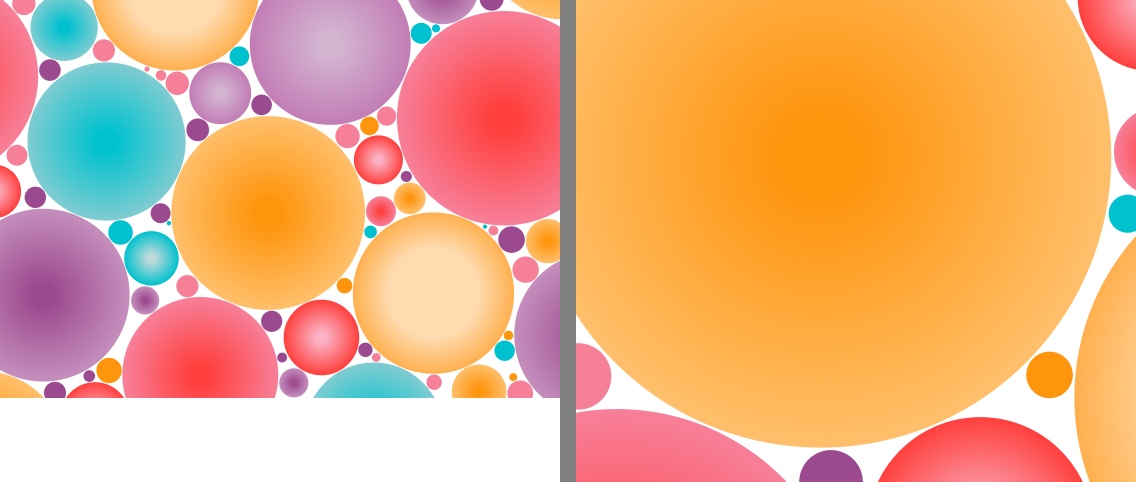
Left: the whole. Right: its middle third, enlarged.
This background is drawn by a Shadertoy shader. Its source:

```glsl
const vec2 ORIGIN = vec2(0.885, 0.66);  // a corner disc, in canvas widths
const float CELL = 0.44;                // side of a lattice square
const float TILT = 0.4;                 // lattice rotation in radians
const float BASE = 0.15;                // lower edge of the packed area
const float JITTER = 0.04;              // the values below are in lattice units
const float CENTRE_CAP = 0.43;
const float EDGE_CAP = 0.25;
const float FILL_CAP = 0.10;
const float FLAT_SIZE = 0.055;          // discs below this have no gradient
const float LEAST_SIZE = 0.008;
const float GAP = 0.0015;
const int SLIDES = 8;
const int FILLERS = 17;
const int KINDS = 8;

// coral, cream, teal, purple, orange, lilac, pale red, pale teal
const vec3 CORE[KINDS] = vec3[KINDS](
    vec3(1.00, 0.25, 0.24), vec3(1.00, 0.86, 0.69),
    vec3(0.00, 0.76, 0.81), vec3(0.61, 0.29, 0.56),
    vec3(1.00, 0.58, 0.05), vec3(0.83, 0.71, 0.82),
    vec3(0.98, 0.70, 0.77), vec3(0.75, 0.85, 0.85));
const vec3 RIM[KINDS] = vec3[KINDS](
    vec3(0.97, 0.50, 0.60), vec3(1.00, 0.69, 0.31),
    vec3(0.50, 0.80, 0.82), vec3(0.77, 0.56, 0.74),
    vec3(1.00, 0.75, 0.42), vec3(0.76, 0.49, 0.71),
    vec3(1.00, 0.25, 0.24), vec3(0.00, 0.76, 0.81));
const float CORNER_RADIUS[5] = float[5](0.43, 0.36, 0.29, 0.345, 0.385);

vec3 obstacles[9 + FILLERS];            // centre and radius
int obstacleCount = 0;

float hash(vec2 id, float salt) {
    return fract(sin(dot(id, vec2(127.1, 311.7)) + salt * 74.7) * 43758.5);
}

int cycle(vec2 id, float shift) {
    return int(mod(id.x + 2.0 * id.y + shift + 0.5, 5.0));
}

// Slides a point away from obstacles and box walls to fit a wide disc
vec3 widestDisc(vec2 p, float stride, vec2 boxCentre, float boxSize, float cap) {
    vec3 best = vec3(p, -1.0);
    for (int s = 0; s < SLIDES; s++) {
        vec2 o = p - boxCentre, a = abs(o);
        float gap = boxSize - max(a.x, a.y);
        vec2 away = a.x > a.y ? vec2(-sign(o.x), 0.0) : vec2(0.0, -sign(o.y));
        for (int j = 0; j < obstacleCount; j++) {
            vec2 w = p - obstacles[j].xy;
            float d = length(w) + 1e-5;
            if (d - obstacles[j].z < gap) {
                gap = d - obstacles[j].z;
                away = w / d;
            }
        }
        if (gap > best.z) best = vec3(p, gap);
        p += away * stride;
        stride *= 0.65;
    }
    return vec3(best.xy, min(best.z, cap));
}

// Discs at lattice corners
vec3 cornerDisc(vec2 id) {
    vec2 shift = vec2(hash(id, 1.0), hash(id, 2.0)) * 2.0 - 1.0;
    float r = CORNER_RADIUS[cycle(id, 0.0)] + 0.04 * (hash(id, 3.0) - 0.5);
    return vec3(id + JITTER * shift, r);
}

// Discs fitted between the four corners of a square
vec3 centreDisc(vec2 id) {
    for (int k = 0; k < 4; k++)
        obstacles[k] = cornerDisc(id + vec2(k & 1, k >> 1));
    obstacleCount = 4;
    return widestDisc(id + 0.5, 0.07, id + 0.5, 0.5, CENTRE_CAP);
}

// Discs fitted on an edge, between two corners and two centres
vec3 edgeDisc(vec2 id, vec2 axis) {
    vec3 above = centreDisc(id), below = centreDisc(id - axis.yx);
    obstacles[0] = above;
    obstacles[1] = below;
    obstacles[2] = cornerDisc(id);
    obstacles[3] = cornerDisc(id + axis);
    obstacleCount = 4;
    vec2 middle = id + 0.5 * axis;
    return widestDisc(middle, 0.05, middle, 1.0, EDGE_CAP);
}

vec3 discColor(int kind, float radius, float t) {
    if (radius < FLAT_SIZE) return kind == 0 ? RIM[0] : CORE[kind];
    float hold = kind == 1 ? 0.55 : 0.13;
    return mix(CORE[kind], RIM[kind], clamp((t - hold) / (1.0 - hold), 0.0, 1.0));
}

// Paints one disc and returns its coverage
float paint(inout vec3 color, vec2 p, vec3 disc, int kind, float pixel) {
    float d = length(p - disc.xy), r = disc.z - GAP;
    if (r < LEAST_SIZE) return 0.0;
    float cover = clamp(0.5 + (r - d) / pixel, 0.0, 1.0);
    color = mix(color, discColor(kind, r, d / r), cover);
    return cover;
}

vec3 discPattern(vec2 p, float pixel) {
    vec2 id = floor(p);
    vec3 color = vec3(1.0), placed[9];
    float cover = 0.0;
    for (int k = 0; k < 4; k++) {
        vec2 corner = id + vec2(k & 1, k >> 1);
        placed[k] = cornerDisc(corner);
        cover = max(cover, paint(color, p, placed[k], cycle(corner, 0.0), pixel));
    }
    placed[4] = centreDisc(id);
    int centreKind = cycle(id, 4.0);
    if (centreKind == 3) centreKind = 5;
    cover = max(cover, paint(color, p, placed[4], centreKind, pixel));
    if (cover >= 1.0) return color;

    for (int k = 0; k < 4; k++) {
        vec2 axis = (k & 1) == 0 ? vec2(1.0, 0.0) : vec2(0.0, 1.0);
        vec2 start = k < 2 ? id : id + axis.yx;
        placed[5 + k] = edgeDisc(start, axis);
        int kind = int(8.0 * hash(start, 5.0 + axis.x));
        cover = max(cover, paint(color, p, placed[5 + k], kind, pixel));
    }
    if (cover >= 1.0) return color;

    // Small discs in the remaining gaps: one ring, then scattered dots
    for (int k = 0; k < 9; k++) obstacles[k] = placed[k];
    obstacleCount = 9;
    for (int k = 0; k < FILLERS; k++) {
        float n = float(k);
        float angle = k < 8 ? (n + 0.5) * 0.7854 : n * 2.4;
        float reach = k < 8 ? 0.37 : mix(0.3, 0.6, hash(id, n));
        vec2 start = id + 0.5 + reach * vec2(cos(angle), sin(angle));
        vec3 disc = widestDisc(start, 0.04, id + 0.5, 0.5, FILL_CAP);
        if (disc.z < LEAST_SIZE) continue;
        obstacles[obstacleCount++] = disc;
        int kind = int(4.0 * hash(id, n + 20.0));
        paint(color, p, disc, kind == 1 ? 4 : kind, pixel);
    }
    return color;
}

void mainImage(out vec4 fragColor, in vec2 fragCoord) {
    vec2 p = fragCoord / iResolution.x;
    float pixel = 1.0 / iResolution.x;
    float area = clamp(0.5 + (p.y - BASE) / pixel, 0.0, 1.0);
    vec3 color = vec3(1.0);
    if (area > 0.0) {
        float c = cos(TILT), s = sin(TILT);
        vec2 q = mat2(c, -s, s, c) * (p - ORIGIN) / CELL;
        color = mix(color, discPattern(q, pixel / CELL), area);
    }
    fragColor = vec4(color, 1.0);
}
```
